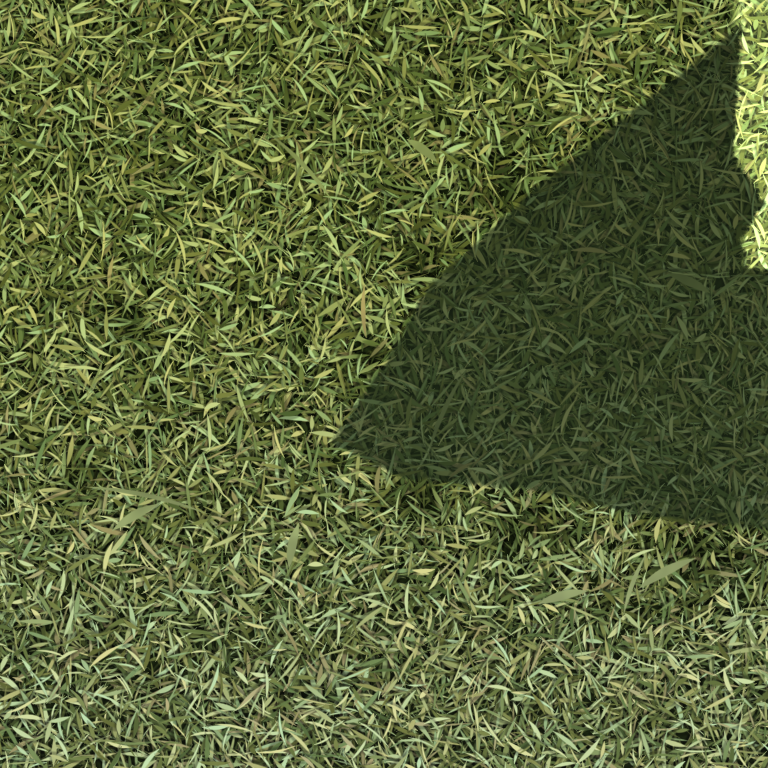
A Shadertoy shader for this texture:

```glsl
// Mown grass seen from above, with a wedge of cast shadow and a sunlit corner.

const int LAYERS = 15;
const vec3 SOIL = vec3(0.08, 0.11, 0.04);
const vec3 GRASS = vec3(0.38, 0.43, 0.23);
const vec3 PALE = vec3(0.74, 0.78, 0.57);
const vec3 STRAW = vec3(0.64, 0.58, 0.40);

// Corners of the cast shadow, counter-clockwise from the top
const vec2 SHADOW[15] = vec2[15](
    vec2(0.966, 0.967), vec2(0.845, 0.872), vec2(0.703, 0.759), vec2(0.560, 0.629),
    vec2(0.500, 0.525), vec2(0.432, 0.425), vec2(0.520, 0.378), vec2(0.700, 0.362),
    vec2(0.830, 0.330), vec2(1.050, 0.305), vec2(1.050, 0.645), vec2(0.970, 0.651),
    vec2(0.966, 0.690), vec2(0.996, 0.735), vec2(0.955, 0.800));

// Dark gaps between clumps: centre and radius
const vec3 HOLLOWS[8] = vec3[8](
    vec3(0.55, 0.35, 0.03), vec3(0.91, 0.285, 0.06), vec3(0.70, 0.32, 0.05),
    vec3(0.11, 0.395, 0.025), vec3(0.165, 0.585, 0.025), vec3(0.65, 0.745, 0.04),
    vec3(0.55, 0.66, 0.03), vec3(0.48, 0.54, 0.025));

// Broad leaves and stalks: start and end
const vec4 LEAVES[11] = vec4[11](
    vec4(0.53, 0.82, 0.57, 0.79), vec4(0.375, 0.26, 0.388, 0.32),
    vec4(0.83, 0.235, 0.905, 0.275), vec4(0.70, 0.215, 0.765, 0.232),
    vec4(0.145, 0.31, 0.205, 0.345), vec4(0.87, 0.645, 0.925, 0.62),
    vec4(0.11, 0.37, 0.27, 0.335), vec4(0.35, 0.83, 0.435, 0.74),
    vec4(0.555, 0.41, 0.605, 0.52), vec4(0.81, 0.20, 0.84, 0.28),
    vec4(0.475, 0.56, 0.473, 0.63));

vec3 hash3(vec3 p) {
    p = fract(p * vec3(0.1031, 0.1030, 0.0973));
    p += dot(p, p.yxz + 33.33);
    return fract((p.xxy + p.yxx) * p.zyx);
}

float layeredSines(vec2 p) {
    float sum = 0.0, amp = 0.5;
    for (int i = 0; i < 4; i++) {
        sum += amp * sin(p.x + 1.7 * sin(p.y)) * cos(p.y + 1.3 * sin(p.x));
        p = mat2(1.2, 1.5, -1.5, 1.2) * p + 2.1;
        amp *= 0.6;
    }
    return sum;
}

// Coverage of a bent, tapered blade
float bladeMask(vec2 p, vec2 axis, float halfLen, float halfWidth, float bend, float blur) {
    vec2 q = vec2(dot(p, axis), dot(p, vec2(-axis.y, axis.x)));
    float t = q.x / halfLen;
    float width = halfWidth * (1.0 - t * t);
    float across = abs(q.y + bend * halfLen * (t * t - 0.4));
    return smoothstep(blur, -blur, across - width) * step(abs(t), 1.0);
}

float shadowDistance(vec2 p) {
    float d = 10.0, side = 1.0;
    for (int i = 0, j = 14; i < 15; j = i, i++) {
        vec2 edge = SHADOW[j] - SHADOW[i], w = p - SHADOW[i];
        vec2 off = w - edge * clamp(dot(w, edge) / dot(edge, edge), 0.0, 1.0);
        d = min(d, dot(off, off));
        bvec3 c = bvec3(w.y >= 0.0, p.y < SHADOW[j].y, edge.x * w.y > edge.y * w.x);
        if (all(c) || all(not(c))) side = -side;
    }
    return side * sqrt(d);
}

float hollowDepth(vec2 p) {
    float depth = 0.0;
    for (int i = 0; i < 8; i++) {
        vec2 q = (p - HOLLOWS[i].xy) / HOLLOWS[i].z;
        depth += exp(-dot(q, q));
    }
    return min(depth, 1.0);
}

vec3 grassTone(float t) {
    t = clamp(t, 0.0, 1.0);
    return t < 0.5 ? mix(SOIL, GRASS, t * 2.0) : mix(GRASS, PALE, t * 2.0 - 1.0);
}

// One scattered layer of blades painted over the colour below
vec3 paintLayer(vec3 col, vec2 p, float layer, float cell, float tone, float aa) {
    float turn = layer * 2.4;
    vec2 g = mat2(cos(turn), sin(turn), -sin(turn), cos(turn)) * p / cell + layer * 7.3;
    for (int k = 0; k < 9; k++) {
        vec2 id = floor(g) + vec2(k % 3 - 1, k / 3 - 1);
        vec3 r = hash3(vec3(id, layer)), s = hash3(vec3(id + 57.0, layer + 19.0));
        vec2 q = (g - id - r.xy) * cell;
        vec2 axis = vec2(cos(r.z * 6.2832), sin(r.z * 6.2832));
        float len = cell * mix(0.35, 0.98, s.x), width = mix(0.0012, 0.0034, s.y * s.y);
        float bend = (s.z - 0.5) * 0.3;
        float shade = bladeMask(q - vec2(-0.002, -0.003), axis, len, width * 1.5, bend, 0.002);
        vec3 tint = mix(vec3(1.08, 1.0, 0.90), vec3(0.92, 1.02, 1.04), r.x);
        vec3 blade = grassTone(tone + (s.z - 0.5) * 0.7) * tint;
        blade = mix(blade, STRAW * (0.5 + tone * 0.6), step(0.93, r.y) * 0.7);
        col *= 1.0 - 0.28 * shade;
        col = mix(col, blade, bladeMask(q, axis, len, width, bend, aa));
    }
    return col;
}

void mainImage(out vec4 fragColor, in vec2 fragCoord) {
    vec2 p = fragCoord / iResolution.xy;
    float aa = 1.0 / iResolution.y;
    float patches = layeredSines(p * 19.0), hollow = hollowDepth(p);

    // Grass, from the dark floor up to the brightest blades
    vec3 col = SOIL;
    for (int i = 0; i < LAYERS; i++) {
        float height = float(i) / float(LAYERS);
        float tone = 0.36 + 0.43 * height + 0.06 * patches - 0.30 * hollow;
        float cell = mix(0.021, 0.031, fract(float(i) * 0.618));
        col = paintLayer(col, p, float(i), cell, tone, aa);
    }
    for (int i = 0; i < 11; i++) {
        vec2 a = LEAVES[i].xy, b = LEAVES[i].zw;
        float width = i < 6 ? 0.006 : 0.003;
        vec3 leaf = i == 10 ? STRAW : mix(GRASS, PALE, 0.5);
        float mask = bladeMask(p - 0.5 * (a + b), normalize(b - a), 0.5 * length(b - a), width, 0.08, aa);
        col = mix(col, leaf * (0.95 + 0.2 * patches), mask);
    }

    // Warm, slightly darker top and pale, dusty bottom
    col *= mix(vec3(1.08, 1.09, 1.14), vec3(1.02, 1.04, 0.88), smoothstep(0.05, 0.75, p.y));
    col += 0.02 * smoothstep(0.35, 0.0, p.y);

    // Cast shadow with a ragged edge, then the bright corner beyond it
    float d = shadowDistance(p) + 0.004 * layeredSines(p * 130.0);
    float shadow = smoothstep(0.004, -0.004, d);
    vec3 shaded = (col * 0.36 + vec3(0.075, 0.105, 0.062)) * mix(1.14, 0.86, p.y);
    float sun = smoothstep(0.950, 0.962, p.x) * smoothstep(0.635, 0.65, p.y) * (1.0 - shadow);
    col = mix(col, shaded, shadow);
    col = mix(col, col * 1.3 + vec3(0.18, 0.19, 0.13), sun);
    fragColor = vec4(clamp(col, 0.0, 1.0), 1.0);
}
```
